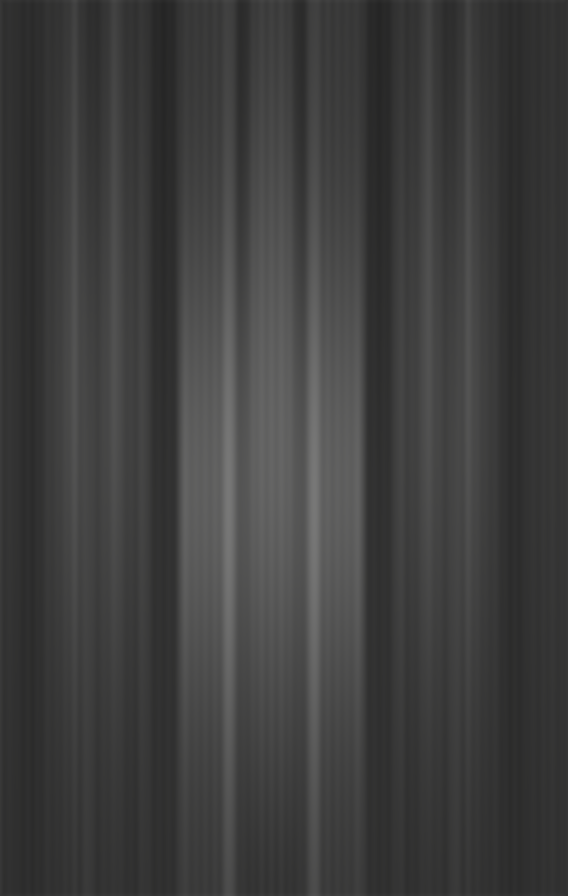
This background is drawn by a Shadertoy shader. Its source:

```glsl
const float AXIS = 0.478;          // mirror line of the drapery
const float BASE = 0.188;
const float BODY_EDGE = 0.157;     // half width of the bright centre
const float BODY_LIFT = 0.135;
const float CORE_LIFT = 0.045;
const float WING_LIFT = 0.062;
const float FOLD_SPREAD = 0.6;     // vertical reach of a fold
const float RIPPLE_PERIOD = 0.0165;
const float RIPPLE_LIFT = 0.006;
const float FIBRE_COUNT = 110.0;
const float FIBRE_LIFT = 0.014;
const float RIM_WIDTH = 0.008;
const float RIM_LIFT = 0.02;
const vec3 TINT = vec3(1.0, 1.0, 0.995);

// Each fold: distance from axis, width, lift, height of its strongest point
const int FOLD_COUNT = 11;
const vec4 FOLDS[FOLD_COUNT] = vec4[](
    vec4(0.050, 0.013, -0.075, 0.80),
    vec4(0.075, 0.010,  0.105, 0.35),
    vec4(0.155, 0.008,  0.025, 0.25),
    vec4(0.189, 0.026, -0.040, 1.00),
    vec4(0.224, 0.009,  0.035, 0.50),
    vec4(0.248, 0.013, -0.025, 0.45),
    vec4(0.276, 0.010,  0.060, 0.80),
    vec4(0.312, 0.016, -0.025, 0.95),
    vec4(0.323, 0.009,  0.040, 0.05),
    vec4(0.347, 0.011,  0.050, 0.75),
    vec4(0.427, 0.020, -0.035, 0.55));

float bell(float x, float centre, float width) {
    float t = (x - centre) / width;
    return exp(-t * t);
}

float hash(float n) {
    n = fract(n * 0.1031);
    n *= n + 33.33;
    return fract(n * (n + n));
}

float valueNoise(float x) {
    float cell = floor(x);
    return mix(hash(cell), hash(cell + 1.0), smoothstep(0.0, 1.0, x - cell));
}

// Broad light on the centre and on the two side wings
float broadLight(float d, float y) {
    float body = 1.0 - smoothstep(BODY_EDGE - 0.006, BODY_EDGE + 0.014, d);
    float core = 1.0 - smoothstep(0.03, 0.07, d);
    float wing = smoothstep(0.20, 0.25, d) * (1.0 - smoothstep(0.35, 0.42, d));
    float light = body * (0.03 + BODY_LIFT * bell(y, 0.46, 0.27));
    light += core * CORE_LIFT * (bell(y, 0.74, 0.24) - 0.5 * bell(y, 0.0, 0.12));
    light += wing * WING_LIFT * bell(y, 0.55, 0.36);
    return light + 0.02 * bell(y, 0.5, 0.35);
}

float foldLight(float d, float y) {
    float light = 0.0;
    for (int i = 0; i < FOLD_COUNT; i++) {
        vec4 fold = FOLDS[i];
        light += fold.z * bell(d, fold.x, fold.y) * bell(y, fold.w, FOLD_SPREAD);
    }
    return light;
}

void mainImage(out vec4 fragColor, in vec2 fragCoord) {
    vec2 uv = fragCoord / iResolution.xy;
    float d = abs(uv.x - AXIS);
    float grey = BASE + broadLight(d, uv.y) + foldLight(d, uv.y);

    // Fine weave
    grey += RIPPLE_LIFT * cos(6.28318 * d / RIPPLE_PERIOD);
    grey += FIBRE_LIFT * (valueNoise(d * FIBRE_COUNT + 7.0) - 0.5);

    // Faint rim along the border
    vec2 inset = min(uv, 1.0 - uv) * vec2(1.0, iResolution.y / iResolution.x);
    grey += RIM_LIFT * (1.0 - smoothstep(0.0, RIM_WIDTH, min(inset.x, inset.y)));

    fragColor = vec4(grey * TINT, 1.0);
}
```
